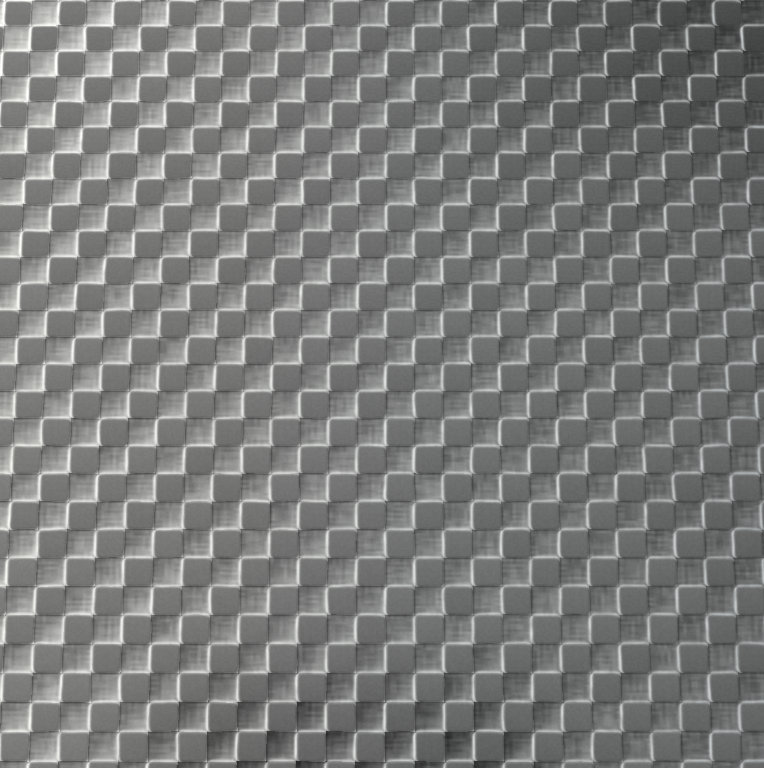
This texture is drawn by a WebGL 2 fragment shader. Its source:

```glsl
#version 300 es
precision highp float;
// Embossed steel sheet: a checkerboard of raised rounded squares under a raking light.

#define ROWS 30.83          // row density at the top edge
#define ROW_STRETCH 2.58    // rows grow taller toward the bottom
#define CELL_TOP 0.0355     // cell width at the top edge
#define CELL_BOTTOM 0.0387  // cell width at the bottom edge
#define CENTER_X 0.521      // column that stays vertical
#define ROUNDING 0.11       // how far corners pull in, in cells
#define GLINT_WIDTH 0.062   // bright rim, in cells
#define SHADE_WIDTH 0.045   // dark rim, in cells
#define WEAR 0.10           // variation between cells
#define BRUSHING 0.09       // strength of the brushed streaks
#define GRAIN 0.025         // fine surface speckle

uniform vec2 u_resolution;
out vec4 fragColor;

float hash(vec2 p) {
    return fract(sin(dot(p, vec2(127.1, 311.7))) * 43758.5453);
}

float noise(vec2 p) {
    vec2 i = floor(p), f = fract(p);
    f = f * f * (3.0 - 2.0 * f);
    return mix(mix(hash(i), hash(i + vec2(1, 0)), f.x),
               mix(hash(i + vec2(0, 1)), hash(i + vec2(1, 1)), f.x), f.y);
}

// Cell coordinates, y counted downward, with a mild perspective spread.
vec2 sheetGrid(float x, float down) {
    float width = mix(CELL_TOP, CELL_BOTTOM, down);
    return vec2((x - CENTER_X) / width + 0.5,
                (ROWS - ROW_STRETCH * down) * down - 0.03);
}

void main() {
    vec2 p = gl_FragCoord.xy / u_resolution.y;
    float x = p.x, down = 1.0 - p.y;
    vec2 grid = sheetGrid(x, down);
    float pixel = 1.0 / (u_resolution.y * CELL_TOP);

    // Slight waviness keeps the pressed edges from being perfect.
    grid += 0.035 * (vec2(noise(grid * 1.7), noise(grid * 1.7 + 40.0)) - 0.5);
    vec2 cell = floor(grid), f = grid - cell;
    float wear = hash(cell) - 0.5;

    // Distance to the nearest vertical and horizontal edge, positive on the raised side.
    vec2 edge = floor(grid + 0.5);
    vec2 side = 1.0 - 2.0 * mod(vec2(edge.x + cell.y, cell.x + edge.y), 2.0);
    vec2 ends = pow(abs(2.0 * f - 1.0), vec2(8.0)).yx;
    vec2 d = side * (grid - edge) - ROUNDING * ends;
    float raised = smoothstep(0.0, max(0.06, pixel), min(d.x, d.y));

    // Light across the whole sheet.
    float corner = exp(-3.2 * length(vec2(x, down * 1.3)));
    float dim = smoothstep(0.35, 1.0, x) * smoothstep(0.4, 0.0, down);
    float pool = smoothstep(0.8, 0.98, down)
               * smoothstep(0.1, 0.3, x) * smoothstep(0.8, 0.62, x);

    // Flat raised faces.
    float face = mix(0.48, 0.395, x) - 0.11 * dim - 0.04 * pool;
    face += 0.04 * (0.5 - f.y) + 0.25 * WEAR * wear;

    // Recesses brighten toward the lower right, where they meet the next square.
    float slope = clamp(0.5 * f.x + 0.5 * f.y + 0.6 * WEAR * wear, 0.0, 1.0);
    float dark = mix(0.44, 0.36, x) + 0.17 * corner - 0.13 * dim - 0.19 * pool;
    float light = mix(0.82, 0.47, x) + 0.2 * corner - 0.13 * dim;
    float streaks = noise(grid * vec2(9.0, 2.0)) + noise(grid * vec2(2.0, 11.0)) - 1.0;
    float recess = mix(dark, light, pow(slope, 1.5)) + BRUSHING * streaks;

    float tone = mix(recess, face, raised);

    // Rims: left and top edges catch the light, right and bottom fall into shade.
    vec2 lit = step(0.0, side);
    vec2 fade = 1.0 - 0.65 * ends;
    vec2 glintShape = exp(-pow((d + 0.02) / max(GLINT_WIDTH, 0.7 * pixel), vec2(2.0)));
    vec2 shadeShape = exp(-pow(d / max(SHADE_WIDTH, 0.6 * pixel), vec2(2.0)));
    vec2 shade = (1.0 - lit) * shadeShape * fade * vec2(0.5, 0.55);
    vec2 glint = lit * glintShape * fade * vec2(0.95, 0.7);
    glint *= 0.75 + 0.4 * noise(grid * 3.0 + 17.0);
    float glintTone = mix(0.96, 0.76, x) + 0.1 * corner;
    tone = mix(tone, 0.2 + 0.1 * corner, max(shade.x, shade.y));
    tone = mix(tone, glintTone, clamp(max(glint.x, glint.y), 0.0, 1.0));

    // Fine speckle and a tint drifting from warm to cool.
    tone += GRAIN * (noise(p * 420.0) - 0.5);
    vec3 tint = mix(vec3(1.0, 1.0, 0.985), vec3(0.985, 1.005, 1.005), x);
    fragColor = vec4(clamp(tone * tint, 0.0, 1.0), 1.0);
}
```
